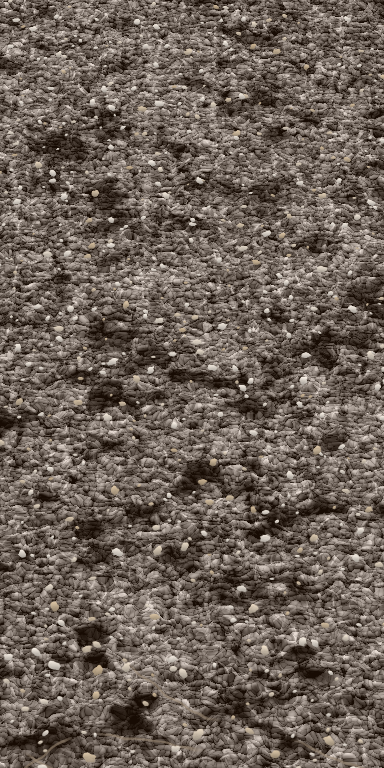
Reproduce this texture procedurally as a WebGL 1 fragment shader.

```glsl
precision highp float;

// Tilled soil seen at a slant: lit crumbs in two sizes, fine grit, fibres,
// dark hollows and pale pebbles. Each layer is a jittered cell grid or value
// noise, laid on a ground plane whose features shrink towards the top.

uniform vec2 u_resolution;

const vec3 WARM_SHIFT = vec3(0.0, -0.045, -0.078);
const vec3 PEBBLE_WHITE = vec3(0.93, 0.90, 0.86);
const vec3 PEBBLE_TAN = vec3(0.80, 0.71, 0.58);
const vec3 ROOT_COLOR = vec3(0.60, 0.53, 0.45);

float hash(vec2 p) {
  return fract(sin(dot(p, vec2(127.1, 311.7))) * 43758.5453);
}

vec2 hash2(vec2 p) {
  return vec2(hash(p), hash(p + 37.3));
}

float noise(vec2 p) {
  vec2 cell = floor(p);
  vec2 f = fract(p);
  f = f * f * (3.0 - 2.0 * f);
  float low = mix(hash(cell), hash(cell + vec2(1.0, 0.0)), f.x);
  float high = mix(hash(cell + vec2(0.0, 1.0)), hash(cell + 1.0), f.x);
  return mix(low, high, f.y);
}

vec2 rotate(vec2 p, float angle) {
  float c = cos(angle);
  float s = sin(angle);
  return vec2(c * p.x + s * p.y, c * p.y - s * p.x);
}

// Height-lit grains: random tone, bright upper side, dark gaps; about -0.7..0.8
float crumbs(vec2 p, float seed) {
  vec2 cell = floor(p);
  float nearest = 9.0;
  float second = 9.0;
  float tone = 0.0;
  float rise = 0.0;
  for (int j = -1; j <= 1; j++) {
    for (int i = -1; i <= 1; i++) {
      vec2 id = cell + vec2(float(i), float(j));
      vec2 d = p - id - 0.1 - 0.8 * hash2(id + seed);
      float angle = 2.4 * (hash(id + seed + 5.1) - 0.5);
      float dist = length(rotate(d, angle) * vec2(0.75, 1.3));
      if (dist < nearest) {
        second = nearest;
        nearest = dist;
        tone = hash(id + seed + 9.7) - 0.5;
        rise = d.y;
      } else {
        second = min(second, dist);
      }
    }
  }
  float body = smoothstep(0.0, 0.3, second - nearest);
  return 0.85 * tone + 0.8 * rise + 0.45 * (body - 0.6);
}

// Coverage of one bent strand centred on the origin
float strand(vec2 d, float angle, float halfLength, float bend, float width) {
  d = rotate(d, angle);
  d.y += bend * d.x * d.x;
  float across = 1.0 - smoothstep(0.25 * width, width, abs(d.y));
  return across * (1.0 - smoothstep(0.6 * halfLength, halfLength, abs(d.x)));
}

// Short scattered fibres, some pale and some dark: signed brightness
float fibres(vec2 p, float seed) {
  vec2 cell = floor(p);
  float light = 0.0;
  for (int j = -1; j <= 1; j++) {
    for (int i = -1; i <= 1; i++) {
      vec2 id = cell + vec2(float(i), float(j));
      vec2 shape = hash2(id + seed + 3.3);
      float angle = 3.14 * hash(id + seed + 7.9);
      float cover = strand(p - id - hash2(id + seed), angle,
                           0.35 + 0.5 * shape.x, 1.6 * (shape.y - 0.5), 0.09);
      light += cover * (hash(id + seed + 11.0) - 0.35);
    }
  }
  return light;
}

// Sparse rounded pebbles: x coverage, y shading, z tint
vec3 pebbles(vec2 p, float share) {
  vec2 cell = floor(p);
  vec3 found = vec3(0.0);
  for (int j = -1; j <= 1; j++) {
    for (int i = -1; i <= 1; i++) {
      vec2 id = cell + vec2(float(i), float(j));
      float size = hash(id + 2.7);
      float radius = 0.12 + 0.24 * size * size;
      vec2 d = p - id - hash2(id + 61.0);
      vec2 q = rotate(d, 3.0 * (hash(id + 4.4) - 0.5)) * vec2(0.8, 1.15);
      float lump = radius * (0.75 + 0.5 * noise(d * 5.0 + id * 3.7));
      float cover = 1.0 - smoothstep(lump - 0.06, lump + 0.05, length(q));
      cover *= step(hash(id + 8.8), share);
      if (cover > found.x) {
        found = vec3(cover, 0.92 + 0.16 * d.y / radius, hash(id + 6.2));
      }
    }
  }
  return found;
}

// Ground plane: features get finer and flatter with distance
vec2 groundPlane(vec2 uv) {
  return vec2((uv.x - 0.5) * (1.0 + 0.25 * uv.y), uv.y * (1.1 + 0.22 * uv.y));
}

void main() {
  vec2 uv = gl_FragCoord.xy / u_resolution.x;
  float far = gl_FragCoord.y / u_resolution.y;
  vec2 ground = groundPlane(uv) + 3.0;
  vec2 warp = vec2(noise(ground * 28.0), noise(ground * 28.0 + 19.0)) - 0.5;
  vec2 p = ground + 0.022 * warp;

  // Soil tone from crumbs, grit and fibres
  float tone = 0.41 + 0.25 * crumbs(p * 34.0, 1.0) + 0.23 * crumbs(p * 64.0, 23.0);
  tone += 0.26 * (noise(p * 95.0) - 0.5) + 0.22 * (noise(p * 48.0 + 7.0) - 0.5);
  tone += 0.30 * fibres(ground * 23.0, 2.0) + 0.22 * fibres(ground * 37.0, 41.0);

  // Broad clods and shadowed hollows
  float clods = 0.6 * noise(p * vec2(7.0, 12.0)) + 0.4 * noise(p * vec2(16.0, 25.0));
  tone += 0.26 * (clods - 0.5);
  float hollow = 1.0 - smoothstep(0.20, 0.40, clods);
  tone *= 1.0 - hollow * mix(0.65, 0.3, far);
  vec3 color = vec3(clamp(tone, 0.09, 0.90)) + WARM_SHIFT;

  // A few long stray roots in the foreground
  for (int i = 0; i < 5; i++) {
    vec2 id = vec2(float(i), 14.0);
    vec2 center = hash2(id) * vec2(1.0, 0.55);
    float cover = strand(uv - center + 0.01 * warp, 1.6 * (hash(id + 1.5) - 0.5),
                         0.07 + 0.12 * hash(id + 2.5), 2.0 * (hash(id + 3.5) - 0.5), 0.005);
    color = mix(color, ROOT_COLOR, 0.65 * cover);
  }

  // Pale pebbles on top
  vec3 pebble = pebbles(ground * 25.0, 0.24);
  vec3 stone = mix(PEBBLE_WHITE, PEBBLE_TAN, smoothstep(0.35, 1.0, pebble.z));
  color = mix(color, stone * pebble.y, 0.92 * pebble.x);

  gl_FragColor = vec4(clamp(color, 0.0, 1.0), 1.0);
}
```
